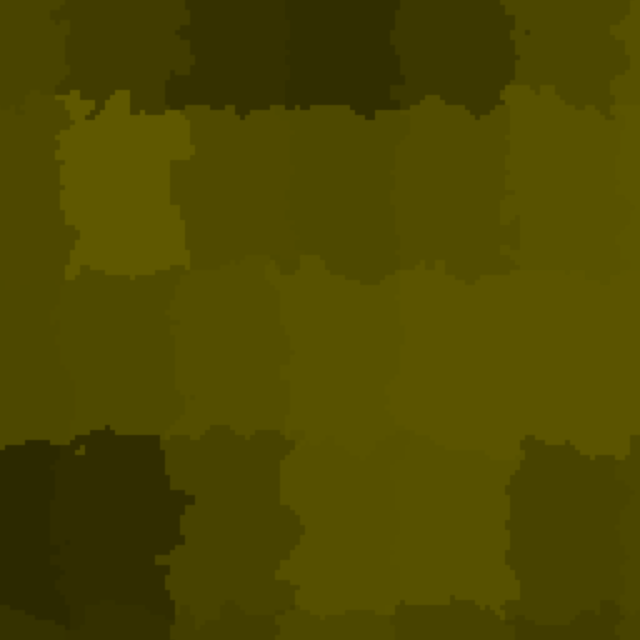
This texture is drawn by a Shadertoy shader. Its source:

```glsl
const float TEXELS = 128.0;                  // coarse steps across the canvas
const float EDGE_SOFTNESS = 0.25;            // blend width between steps
const vec2 CELL_SIZE = vec2(0.1745, 0.265);
const vec2 CELL_ORIGIN = vec2(0.098, 0.043);
const float WARP_FREQUENCY = 11.0;
const float WARP_AMOUNT = 0.058;
const float WARP_GAIN = 0.66;
const int WARP_OCTAVES = 3;
const vec3 OLIVE = vec3(1.0, 0.93, 0.0);
const float TONE_LEFT = 0.303;
const float TONE_RIGHT = 0.355;
const float TONE_RISE = 4.0;                 // columns from left to right tone

// Shaded patches: column, row, depth (negative is lighter), squared spread
const int PATCH_COUNT = 7;
const vec4 PATCHES[PATCH_COUNT] = vec4[](
    vec4(3.0, 3.0, 0.155, 4.0),
    vec4(0.4, 0.0, 0.14, 2.4),
    vec4(5.4, 0.0, 0.085, 1.0),
    vec4(0.7, -1.0, 0.11, 3.0),
    vec4(5.0, -1.0, 0.10, 3.0),
    vec4(1.0, 2.0, -0.065, 0.3),
    vec4(3.3, 2.0, 0.043, 2.0));

vec2 hashGradient(vec2 p) {
    vec3 q = fract(p.xyx * vec3(0.1031, 0.1030, 0.0973));
    q += dot(q, q.yzx + 33.33);
    return 2.0 * fract((q.xx + q.yz) * q.zy) - 1.0;
}

float gradientNoise(vec2 p) {
    vec2 i = floor(p), f = p - i;
    vec2 u = f * f * (3.0 - 2.0 * f);
    vec2 e = vec2(1.0, 0.0);
    float a = dot(hashGradient(i), f);
    float b = dot(hashGradient(i + e.xy), f - e.xy);
    float c = dot(hashGradient(i + e.yx), f - e.yx);
    float d = dot(hashGradient(i + e.xx), f - e.xx);
    return mix(mix(a, b, u.x), mix(c, d, u.x), u.y);
}

// Ragged displacement of the cell borders
vec2 warp(vec2 p) {
    vec2 offset = vec2(0.0);
    float amount = WARP_AMOUNT, frequency = WARP_FREQUENCY;
    for (int i = 0; i < WARP_OCTAVES; i++) {
        vec2 q = p * frequency + 17.3 * float(i + 1);
        offset += amount * vec2(gradientNoise(q), gradientNoise(q + 71.7));
        amount *= WARP_GAIN;
        frequency *= 2.0;
    }
    return offset;
}

// One flat tone for each cell
float cellTone(vec2 cell) {
    float tone = mix(TONE_LEFT, TONE_RIGHT, smoothstep(0.0, TONE_RISE, cell.x));
    for (int i = 0; i < PATCH_COUNT; i++) {
        vec4 shade = PATCHES[i];
        float d = cell.x - shade.x;
        float sameRow = 1.0 - step(0.5, abs(cell.y - shade.y));
        tone -= sameRow * shade.z * exp(-d * d / shade.w);
    }
    return tone;
}

float texelTone(vec2 texel) {
    vec2 p = (texel + 0.5) / TEXELS;
    vec2 cell = floor((p + warp(p) - CELL_ORIGIN) / CELL_SIZE);
    return cellTone(cell + vec2(1.0, 0.0));
}

void mainImage(out vec4 fragColor, in vec2 fragCoord) {
    vec2 grid = fragCoord / iResolution.y * TEXELS - 0.5;
    vec2 texel = floor(grid);
    vec2 blend = smoothstep(0.5 - EDGE_SOFTNESS, 0.5 + EDGE_SOFTNESS, grid - texel);

    // Smoothed steps between neighbouring texels
    float lower = mix(texelTone(texel), texelTone(texel + vec2(1.0, 0.0)), blend.x);
    float upper = mix(texelTone(texel + vec2(0.0, 1.0)), texelTone(texel + 1.0), blend.x);
    fragColor = vec4(OLIVE * mix(lower, upper, blend.y), 1.0);
}
```
